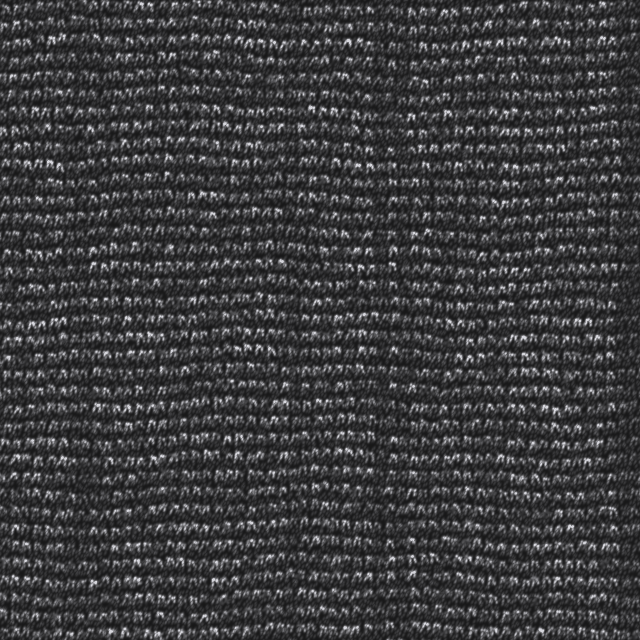
A Shadertoy shader for this texture:

```glsl
// Dark knitted cloth: 58 columns by 37 rows of pale, leaning yarn loops.
// Each loop is a soft hooked stroke with its own offset, lean and brightness;
// layered sines bend the rows and cellular noise breaks the yarn into fibres.

const vec2 STITCHES = vec2(58.0, 37.0);
const vec2 FIBRES = vec2(190.0, 125.0);
const vec3 YARN_TINT = vec3(0.99, 0.99, 1.02);

vec2 hash2(vec2 p) {
    vec3 q = fract(p.xyx * vec3(0.1031, 0.1030, 0.0973));
    q += dot(q, q.yzx + 33.33);
    return fract((q.xx + q.yz) * q.zy);
}

float segmentDistance(vec2 p, vec2 a, vec2 b) {
    vec2 ab = b - a;
    return length(p - a - ab * clamp(dot(p - a, ab) / dot(ab, ab), 0.0, 1.0));
}

float softStroke(float d, float width) {
    return exp(-0.5 * d * d / (width * width));
}

// Cellular noise: bright at feature points, falling off smoothly.
float fibreNoise(vec2 p) {
    vec2 cell = floor(p);
    float nearest = 8.0;
    for (int y = -1; y <= 1; y++) {
        for (int x = -1; x <= 1; x++) {
            vec2 id = cell + vec2(x, y);
            vec2 d = id + hash2(id + 71.0) - p;
            nearest = min(nearest, dot(d, d));
        }
    }
    return exp(-5.0 * nearest);
}

// Slow bending of rows and columns, in stitch units.
vec2 bendCloth(vec2 uv) {
    float across = 0.22 * sin(uv.y * 9.0 + 2.0 * sin(uv.x * 5.0))
                 + 0.12 * sin(uv.y * 31.0 + uv.x * 13.0);
    float down = 0.20 * sin(uv.x * 8.0 + uv.y * 3.0)
               + 0.10 * sin(uv.x * 27.0 - uv.y * 11.0);
    return vec2(across, down);
}

// One hooked loop; p is measured in row heights from the stitch centre.
float yarnLoop(vec2 p, vec2 seed) {
    vec2 jitter = hash2(seed + 13.0) - 0.5;
    vec2 shape = hash2(seed + 37.0);
    p -= jitter * vec2(0.16, 0.18);
    p.x -= (shape.x - 0.5) * 0.45 * p.y;
    vec2 foot = vec2(-0.20, -0.32);
    vec2 crown = vec2(-0.04, 0.18);
    vec2 shoulder = vec2(0.14, 0.13);
    vec2 tip = vec2(0.20, -0.08 - 0.14 * shape.y);
    float legs = min(segmentDistance(p, foot, crown),
                     segmentDistance(p, shoulder, tip));
    float cap = segmentDistance(p, crown, shoulder);
    float stroke = max(0.85 * softStroke(legs, 0.070), softStroke(cap, 0.085));
    return stroke * mix(0.3, 1.0, smoothstep(-0.40, 0.16, p.y));
}

// Uneven brightness per stitch, column and row, with a few faded columns.
float stitchStrength(vec2 id) {
    float own = mix(0.45, 1.12, hash2(id).x);
    float column = hash2(vec2(id.x, 5.0)).x;
    float row = hash2(vec2(9.0, id.y)).y;
    float ladder = mix(0.45, 1.0, smoothstep(0.02, 0.13, column));
    return own * ladder * mix(0.85, 1.1, row);
}

// Strongest yarn stroke among the neighbouring stitches.
float knit(vec2 q) {
    vec2 cell = floor(q);
    vec2 aspect = vec2(STITCHES.y / STITCHES.x, 1.0);
    float yarn = 0.0;
    for (int y = -1; y <= 1; y++) {
        for (int x = -1; x <= 1; x++) {
            vec2 id = cell + vec2(x, y);
            vec2 local = (q - id - 0.5) * aspect;
            yarn = max(yarn, yarnLoop(local, id) * stitchStrength(id));
        }
    }
    return yarn;
}

void mainImage(out vec4 fragColor, in vec2 fragCoord) {
    vec2 uv = fragCoord / iResolution.xy;

    // Fibres lean with the loops.
    vec2 leaning = vec2(uv.x - 0.35 * uv.y, uv.y);
    float fibre = fibreNoise(leaning * FIBRES);

    // Pale yarn over a grainy dark ground.
    float yarn = knit(uv * STITCHES + bendCloth(uv));
    float ground = 0.092 + 0.13 * fibre;
    float tone = ground + 0.66 * yarn * (0.45 + 0.9 * fibre);

    fragColor = vec4(min(tone, 0.85) * YARN_TINT, 1.0);
}
```
